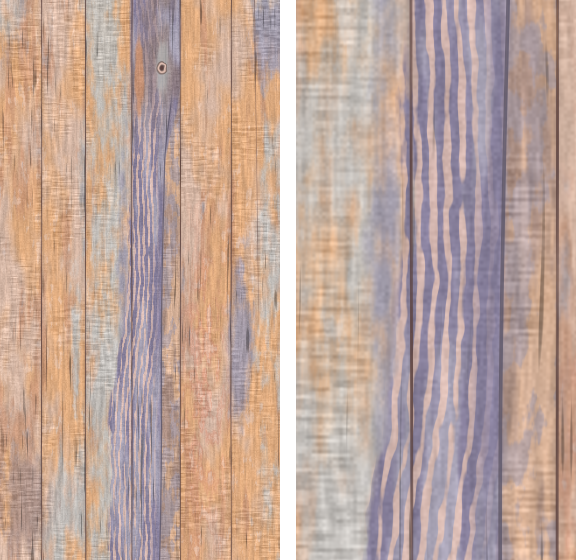
Left, the full canvas; right, a detail of the centre.
Reproduce this texture procedurally as a Shadertoy shader.

```glsl
#define PLANKS 6
#define SEAM_HALF_WIDTH .0017
#define KNOT vec2(.578, 1.757)
#define STRIPE_FREQ 350.
#define FIBRE_DEPTH .19
#define SAW_DEPTH .17
#define CRACK_DEPTH .3

const vec3 TAN = vec3(.87, .67, .5);
const vec3 CREAM = vec3(.83, .71, .64);
const vec3 RUST = vec3(.76, .56, .45);
const vec3 PAINT = vec3(.74, .745, .74);
const vec3 SLATE = vec3(.61, .59, .66);
const vec3 PURPLE = vec3(.53, .5, .61);
const vec3 PEACH = vec3(.87, .74, .69);
const vec3 UMBER = vec3(.65, .55, .52);
const vec3 GAP = vec3(.36, .26, .25);

float hash(vec2 p) {
  vec3 v = fract(p.xyx * .1031);
  v += dot(v, v.yzx + 33.33);
  return fract((v.x + v.y) * v.z);
}

float noise(vec2 p) {
  vec2 i = floor(p), f = fract(p);
  f = f * f * (3. - 2. * f);
  return mix(mix(hash(i), hash(i + vec2(1, 0)), f.x),
             mix(hash(i + vec2(0, 1)), hash(i + vec2(1, 1)), f.x), f.y);
}

float fbm(vec2 p) {
  float sum = 0., amp = .53;
  for (int i = 0; i < 4; i++) {
    sum += amp * noise(p);
    p = p * 2.03 + 17.7;
    amp *= .5;
  }
  return sum;
}

// Soft elliptical spot: centre, then radii
float spot(vec2 p, float x, float y, float w, float h) {
  vec2 d = (p - vec2(x, y)) / vec2(w, h);
  return exp(-dot(d, d));
}

// Antialiased line coverage from a signed distance
float line(float d, float halfWidth) {
  return clamp((halfWidth - abs(d)) * iResolution.x + .5, 0., 1.);
}

// Boards widen slightly from left to right
float seamX(float k) { return k * (.145 + .004 * k); }

void mainImage(out vec4 fragColor, in vec2 fragCoord) {
  vec2 p = fragCoord / iResolution.xy * vec2(1, 2);

  // Seams and board index
  float board = 0., seam = 0., shade = 0.;
  for (int i = 1; i < PLANKS; i++) {
    float k = float(i);
    float d = p.x - seamX(k) + .003 * (noise(vec2(p.y * 1.5, k * 7.)) - .5);
    board += step(0., d);
    seam = max(seam, line(d, SEAM_HALF_WIDTH) * (.6 + .4 * noise(vec2(p.y * 14., k))));
    shade += exp(-abs(d) * 200.);
  }
  vec2 q = p + board * vec2(3.7, 11.3);
  q.x += .012 * (noise(q * vec2(5, 3)) - .5);

  // Fine fibre, streaks, broken saw marks, chips and blotches
  float fibre = .6 * noise(q * vec2(230, 26)) + .4 * noise(q * vec2(120, 9));
  float streak = fbm(q * vec2(34, 4.5));
  float saw = noise(q * vec2(38, 230)) - .5;
  saw *= smoothstep(.3, .7, noise(q * vec2(13, 8)));
  float speck = noise(p * 240.) - .5;
  float blotch = fbm(q * vec2(9, 4) + 4.);
  float chip = fbm(q * vec2(60, 22));
  float rough = .4 * (streak + blotch) + .3 * chip - .55;
  float rings = sin(q.x * 190. + 34. * fbm(q * vec2(4, 1.3)));

  // Warm bare wood
  vec3 col = mix(TAN, CREAM, smoothstep(.36, .66, blotch));
  col = mix(col, RUST, .65 * smoothstep(.52, .72, streak));
  float scrape = spot(p, .73, .62, .09, .55);
  col = mix(col, vec3(.82, .56, .47), .65 * scrape * smoothstep(.4, .65, chip));
  col = mix(col, CREAM + .06, .55 * smoothstep(.6, .75, chip));

  // Weathered paint, thickest on the third and last boards
  float worn = .68 * spot(p, .385, 1., .085, 9.) + .5 * spot(p, .96, 1., .08, 9.)
             + .6 * spot(p, .22, .1, .08, .4) + .5 * spot(p, .36, 1.88, .06, .2)
             + .5 * spot(p, .02, 1.92, .06, .15) + .45 * spot(p, .27, .75, .03, .25);
  col = mix(col, PAINT, .85 * smoothstep(.2, .75, worn + 1.8 * rough));

  // Slate and umber stains
  float slate = spot(p, .86, .8, .045, .36) + spot(p, .97, 1.82, .09, .22)
              + .7 * spot(p, .44, 1.05, .025, .35);
  col = mix(col, SLATE, .85 * smoothstep(.25, .85, slate + 2. * rough));
  float umber = spot(p, .06, .22, .14, .18) + .6 * spot(p, .04, 1.82, .09, .12);
  col = mix(col, UMBER, .8 * smoothstep(.3, .9, umber + 2. * rough));

  // Purple heartwood, spreading left near the bottom
  float upper = smoothstep(1.4, 1.75, p.y);
  float crackX = .57 + .014 * smoothstep(.2, 1.1, p.y) + .005 * sin(p.y * 5.) + .03 * upper;
  float left = mix(.395, .466, smoothstep(.45, 1.15, p.y)) + .08 * rough * (1. - upper);
  float right = mix(crackX, .644, upper);
  float heart = smoothstep(left - .008, left + .008, p.x)
              * (1. - smoothstep(right - .004, right + .006, p.x));
  float strip = step(crackX, p.x) * step(p.x, seamX(4.));
  vec3 stripCol = mix(UMBER, mix(CREAM, TAN, blotch), smoothstep(.38, .62, streak));
  stripCol = mix(stripCol, SLATE, .6 * smoothstep(.45, .6, chip) + .3 * upper);
  col = mix(col, stripCol, .9 * strip);

  // Ragged stripes bend low down and part around the knot
  vec2 toKnot = p - KNOT;
  float bend = .045 * (1. - smoothstep(.4, 1., p.y));
  float phase = (p.x + bend) * STRIPE_FREQ + 5. * noise(p * vec2(5, 3))
              + 2.2 * noise(p * vec2(30, 16)) + 1.2 * noise(p * vec2(60, 50))
              + 9. * spot(toKnot, 0., 0., .05, .17) * sign(toKnot.x);
  float stripe = sin(phase) + 1.5 * (fibre - .5) + 2.2 * (chip - .5);
  stripe = smoothstep(-.05, .75, stripe) * mix(.85, .25, upper);
  stripe *= 1. - .85 * smoothstep(crackX - .045, crackX - .01, p.x);
  vec3 heartCol = mix(PURPLE, SLATE + .05, smoothstep(.38, .65, streak));
  heartCol = mix(heartCol, UMBER * .85, .65 * upper * smoothstep(.4, .6, blotch));
  col = mix(col, mix(heartCol, PEACH, stripe), heart);
  float gash = spot(p, .497, 1.74, .018, .14);
  col = mix(col, RUST, smoothstep(.3, .7, gash + rough));

  // Fibre, growth rings, saw marks and hairline cracks
  col *= 1. + FIBRE_DEPTH * (fibre - .5) + .03 * rings * (1. - heart);
  col += SAW_DEPTH * saw * (1. - .7 * heart) + .06 * speck;
  float hair = smoothstep(.8, .95, noise(q * vec2(170, 7) + 9.));
  col *= 1. - CRACK_DEPTH * hair * smoothstep(.4, .6, streak);

  // Knot: pale halo, rings and dark eye
  float r = length(toKnot * vec2(1, .85)) + .005 * (noise(p * 90.) - .5);
  float halo = spot(toKnot, 0., 0., .028, .1) + 1.5 * rough;
  col = mix(col, PAINT * .95, .7 * smoothstep(.35, .9, halo));
  vec3 knotCol = mix(UMBER * .7, PEACH, .5 + .5 * cos(r * 480.));
  col = mix(col, knotCol, 1. - smoothstep(.017, .023, r));
  col = mix(col, GAP, 1. - smoothstep(.004, .009, r));

  // Wandering crack, split in the last board, and seams
  float crack = line(p.x - crackX, .0022) * (1. - smoothstep(1.6, 1.7, p.y));
  float split = line(p.x - .935 + .013 * p.y, .0012) * smoothstep(.7, 1.1, p.y);
  col *= 1. - .12 * shade;
  col = mix(col, PURPLE * .65, .75 * crack);
  col = mix(col, GAP, max(.9 * seam, .5 * split));
  fragColor = vec4(clamp(col, 0., 1.), 1);
}
```
